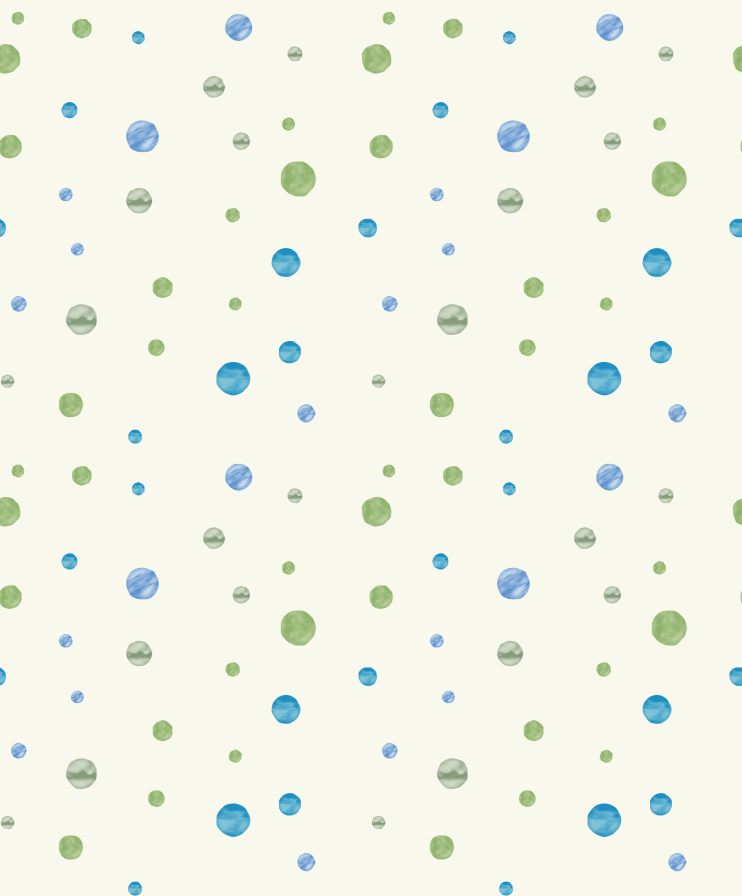
A Shadertoy shader for this pattern:

```glsl
// Scattered watercolour dots in green, teal, blue and sage on cream paper, tiling.
#define REPEATS vec2(2.0, 2.0)
#define DOTS 30
#define COLUMNS 5.0
#define JITTER 0.29
#define MIN_RADIUS 0.085
#define MAX_RADIUS 0.238
#define ROW_DRIFT 0.03
#define RIM_WOBBLE 0.09
#define PAPER vec3(0.975, 0.973, 0.930)

vec2 hash2(vec2 p) {
    vec3 q = fract(p.xyx * vec3(0.1031, 0.1030, 0.0973));
    q += dot(q, q.yzx + 33.33);
    return fract((q.xx + q.yz) * q.zy);
}

float noise(vec2 p) {
    vec2 i = floor(p), f = fract(p);
    f = f * f * (3.0 - 2.0 * f);
    float low = mix(hash2(i).x, hash2(i + vec2(1, 0)).x, f.x);
    float high = mix(hash2(i + vec2(0, 1)).x, hash2(i + vec2(1, 1)).x, f.x);
    return mix(low, high, f.y);
}

float fbm(vec2 p) {
    return 0.55 * noise(p) + 0.30 * noise(p * 2.1 + 7.3) + 0.15 * noise(p * 4.3 + 3.1);
}

vec2 rotate(vec2 p, float a) {
    return mat2(cos(a), -sin(a), sin(a), cos(a)) * p;
}

// Pigment inside a dot; u runs from -1 to 1 across it.
vec3 watercolour(vec2 u, int kind) {
    vec3 dark, light;
    float wash;
    vec2 seed = vec2(19.0, 31.0) * float(kind + 1);
    float grain = fbm(u * 1.8 + seed);
    if (kind == 0) {            // green: soft mottling
        dark = vec3(0.56, 0.70, 0.42);
        light = vec3(0.73, 0.81, 0.61);
        wash = grain;
    } else if (kind == 1) {     // teal: pale wash below the middle
        dark = vec3(0.11, 0.56, 0.76);
        light = vec3(0.50, 0.76, 0.84);
        wash = 0.75 * fbm(u * vec2(1.2, 2.6) + seed);
        wash += 0.4 * exp(-9.0 * pow(u.y + 0.15 + 0.5 * (grain - 0.5), 2.0)) - 0.06;
    } else if (kind == 2) {     // blue: slanted pale streaks
        dark = vec3(0.38, 0.58, 0.81);
        light = vec3(0.77, 0.85, 0.92);
        wash = fbm(rotate(u, 0.55) * vec2(1.1, 3.8) + seed);
    } else {                    // sage: dark pool along a level line
        dark = vec3(0.53, 0.61, 0.49);
        light = vec3(0.81, 0.85, 0.77);
        float pool = u.y + 0.15 + 0.5 * (grain - 0.5);
        wash = 0.35 + 0.6 * grain - 0.5 * exp(-22.0 * pool * pool);
    }
    vec3 pigment = mix(dark, light, smoothstep(0.22, 0.78, wash));
    float rim = smoothstep(0.72, 1.0, length(u));
    return mix(pigment, dark, 0.4 * rim);
}

void mainImage(out vec4 fragColor, in vec2 fragCoord) {
    vec2 tileSize = iResolution.xy / REPEATS;
    vec2 tilePos = fragCoord / tileSize;
    vec2 toCells = COLUMNS * tileSize / tileSize.x;
    float pixel = COLUMNS / tileSize.x;
    vec3 color = PAPER;

    for (int i = 0; i < DOTS; i++) {
        float id = float(i), count = float(DOTS);
        vec2 random = hash2(vec2(id + 3.0, 17.0));

        // Shuffled ranks give fixed shares of sizes and colours.
        float sizeRank = mod(id * 7.0, count) / (count - 1.0);
        float colorRank = mod(id * 11.0, count) / count;
        float radius = mix(MIN_RADIUS, MAX_RADIUS, sizeRank * sizeRank);
        int kind = int(step(0.36, colorRank) + step(0.59, colorRank) + step(0.79, colorRank));

        // Staggered wrapping lattice, loosened by jitter.
        vec2 center = vec2(fract(id * 2.0 / COLUMNS), id / count);
        center += (random - 0.5) * 2.0 * (JITTER - 0.3 * radius) / toCells;

        // Nearest copy; alternate rows drift a little.
        vec2 delta = tilePos - center;
        vec2 copyId = floor(delta + 0.5);
        float row = mod(copyId.y, REPEATS.y);
        delta -= copyId;
        delta.y -= row * ROW_DRIFT * (hash2(vec2(id, 41.0)).x - 0.5);

        vec2 u = delta * toCells / radius;
        float dist = length(u);
        if (dist > 1.5) continue;
        float edge = 1.0 + RIM_WOBBLE * (noise(u * 2.6 + id * 5.0) - 0.5);
        float signedDist = (dist - edge) * radius;
        float cover = 1.0 - smoothstep(-0.7 * pixel, 0.7 * pixel, signedDist);
        color = mix(color, watercolour(u, kind), cover);
    }
    fragColor = vec4(color, 1.0);
}
```
